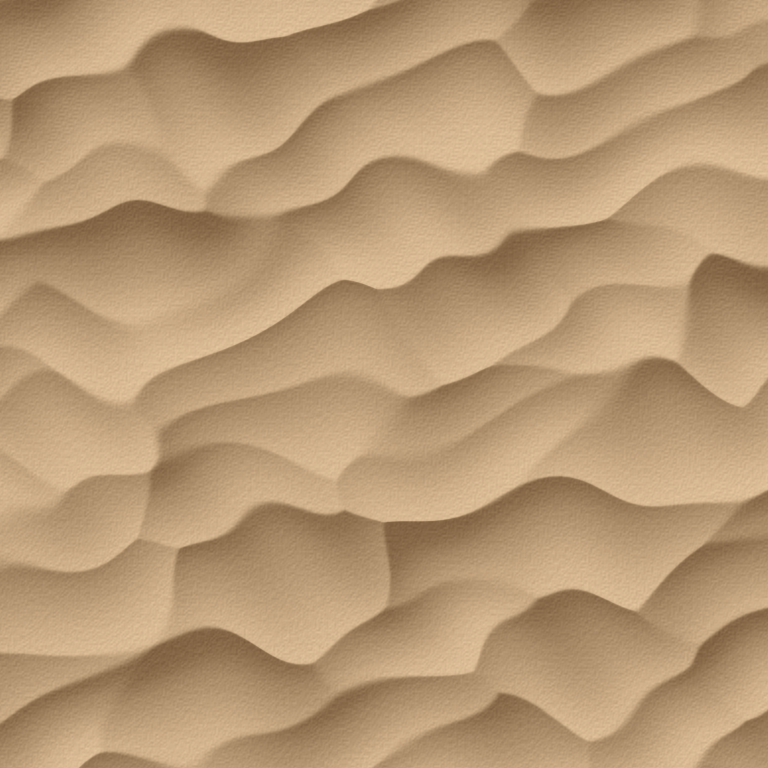
Reproduce this texture procedurally as a WebGL 1 fragment shader.

```glsl
precision highp float;
// Wind-blown sand: overlapping dunes with crisp crests, soft hollows and fine grain.

uniform vec2 u_resolution;

const vec3 SHADOW_SAND = vec3(0.57, 0.45, 0.32);
const vec3 LIT_SAND = vec3(0.84, 0.72, 0.57);
const vec2 DUNE_COUNT = vec2(4.3, 8.8);   // dunes across and up the canvas
const float SLANT = 0.17;                 // rise of the crests to the right
const float JITTER = 0.9;                 // scatter of the dune centres
const float SIZE_SPREAD = 0.3;            // variation in dune size
const float SOFT_CREST = 18.0;
const float SHARP_CREST = 75.0;
const vec2 SHADE_DIRECTION = vec2(-0.26, 1.0);
const float SHADE_CONTRAST = 0.98;
const float MEAN_TONE = 0.59;
const float DARKEST_TONE = -0.3;
const float LIGHTEST_TONE = 1.12;
const float GRAIN_DENSITY = 390.0;
const float GRAIN_CONTRAST = 0.17;

float hash(vec2 p) {
  return fract(sin(dot(p, vec2(127.1, 311.7))) * 43758.5453);
}

vec2 hash2(vec2 p) {
  return vec2(hash(p), hash(p + vec2(37.2, 17.9)));
}

float valueNoise(vec2 p) {
  vec2 cell = floor(p);
  vec2 f = fract(p);
  f = f * f * (3.0 - 2.0 * f);
  float low = mix(hash(cell), hash(cell + vec2(1.0, 0.0)), f.x);
  float high = mix(hash(cell + vec2(0.0, 1.0)), hash(cell + 1.0), f.x);
  return mix(low, high, f.y);
}

// Layered sines bend the straight cell borders into winding crests.
vec2 windWarp(vec2 p) {
  vec2 bend = vec2(sin(p.y * 13.0 + p.x * 5.0 + 0.7),
                   sin(p.x * 16.0 - p.y * 7.0 + 1.9)) * vec2(0.030, 0.022);
  p += bend;
  bend = vec2(sin(p.y * 27.0 - p.x * 9.0 + 2.4),
              sin(p.x * 33.0 + p.y * 17.0)) * vec2(0.013, 0.0085);
  return p + bend;
}

// Smooth cellular noise: each dune darkens towards its upper edge.
float duneTone(vec2 p) {
  vec2 q = windWarp(p);
  q.y -= SLANT * q.x;
  q *= DUNE_COUNT;
  vec2 home = floor(q);
  float crestBlend = 0.5 + 0.5 * sin(p.x * 19.0 + 2.0 * sin(p.y * 16.0));
  float sharpness = mix(SOFT_CREST, SHARP_CREST, crestBlend);
  float toneSum = 0.0;
  float weightSum = 0.0;
  for (int j = -2; j <= 2; j++) {
    for (int i = -2; i <= 2; i++) {
      vec2 cell = home + vec2(float(i), float(j));
      vec2 centre = cell + 0.5 + JITTER * (hash2(cell) - 0.5);
      vec2 offset = q - centre;
      float character = hash(cell + vec2(71.3, 5.7));
      float reach = dot(offset, offset) - SIZE_SPREAD * character;
      float weight = exp(-sharpness * reach);
      float slope = dot(offset, SHADE_DIRECTION);
      float depth = SHADE_CONTRAST * mix(0.8, 1.15, character);
      // Shadow deepens close under the crest.
      float crestShadow = 0.2 * smoothstep(0.25, 0.7, slope);
      toneSum += weight * (MEAN_TONE - depth * slope - crestShadow);
      weightSum += weight;
    }
  }
  return toneSum / weightSum;
}

// Rolls off smoothly towards the deepest shade and the highlights.
float limitTone(float tone) {
  float middle = 0.5 * (DARKEST_TONE + LIGHTEST_TONE);
  float span = 0.5 * (LIGHTEST_TONE - DARKEST_TONE);
  float x = (tone - middle) / span;
  return middle + span * x / sqrt(sqrt(1.0 + x * x * x * x));
}

// Embossed noise at two scales gives raised grains.
float sandGrain(vec2 p) {
  vec2 lightStep = vec2(0.5, -0.75);
  vec2 fine = p * GRAIN_DENSITY;
  vec2 coarse = mat2(0.8, 0.6, -0.6, 0.8) * p * GRAIN_DENSITY * 0.55 + 19.0;
  float fineRelief = valueNoise(fine) - valueNoise(fine + lightStep);
  float coarseRelief = valueNoise(coarse) - valueNoise(coarse + lightStep);
  return fineRelief + 0.4 * coarseRelief;
}

void main() {
  vec2 p = gl_FragCoord.xy / min(u_resolution.x, u_resolution.y);
  float tone = limitTone(duneTone(p));
  tone += GRAIN_CONTRAST * sandGrain(p);
  gl_FragColor = vec4(mix(SHADOW_SAND, LIT_SAND, tone), 1.0);
}
```
